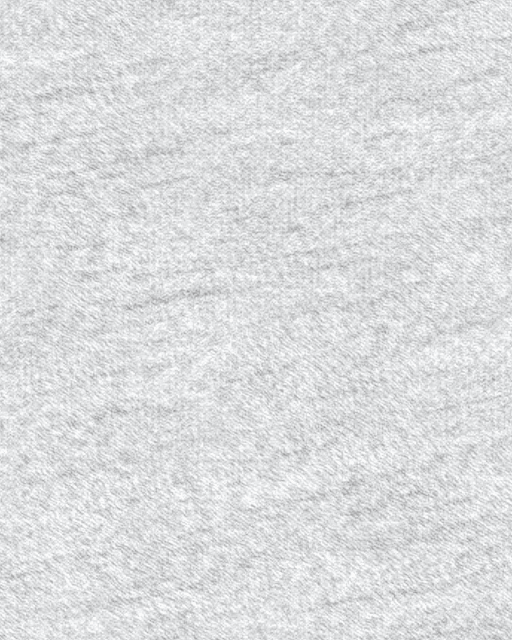
A WebGL 1 fragment shader for this texture:

```glsl
precision highp float;
uniform vec2 u_resolution;

float hash(vec2 p) {
  return fract(sin(dot(p, vec2(127.1, 311.7))) * 43758.5453);
}

float noise(vec2 p) {
  vec2 cell = floor(p);
  vec2 f = fract(p);
  f = f * f * (3.0 - 2.0 * f);
  return mix(mix(hash(cell), hash(cell + vec2(1.0, 0.0)), f.x),
             mix(hash(cell + vec2(0.0, 1.0)), hash(cell + 1.0), f.x), f.y);
}

// Coordinates along and across a direction at the given angle
vec2 turn(vec2 p, float angle) {
  float c = cos(angle), s = sin(angle);
  return vec2(c * p.x + s * p.y, c * p.y - s * p.x);
}

// Heathered yarn: faint long bands, and thinner dark and pale slubs
float heather(vec2 p) {
  vec2 q = turn(p, 0.21);
  q.y += 0.006 * (noise(p * 9.0) - 0.5);
  float bands = noise(q * vec2(3.5, 24.0) + 7.0) - 0.5;
  float streaks = noise(q * vec2(11.0, 80.0) + 31.0) - 0.5;
  float dark = smoothstep(0.6, 0.95, noise(q * vec2(12.0, 110.0) + 53.0));
  float pale = smoothstep(0.65, 0.95, noise(q * vec2(16.0, 70.0) + 89.0));
  float cloud = noise(p * 3.5 + 17.0) - 0.5;
  return 0.028 * bands + 0.042 * streaks - 0.055 * dark + 0.028 * pale + 0.012 * cloud;
}

// Knit: short slanted stitches, folding into narrow herringbone in patches
float knit(vec2 p) {
  vec2 bent = p + 0.004 * vec2(noise(p * 30.0), noise(p * 30.0 + 40.0));
  vec2 slant = turn(bent, -0.6);
  float wale = floor(slant.x * 85.0);
  float jitter = 0.45 * hash(vec2(wale, 5.0)) + 0.9 * noise(p * 85.0);
  float rows = sin(6.2832 * (slant.y * 180.0 + jitter));
  float stitches = noise(slant * vec2(125.0, 260.0)) - 0.5;

  float fold = abs(fract(bent.x * 85.0) - 0.5);
  float chevron = sin(6.2832 * (bent.y * 150.0 + 1.3 * fold + 0.8 * noise(p * 70.0)));
  float ribs = cos(6.2832 * bent.x * 85.0);
  float tufts = noise(turn(bent, 0.6) * vec2(130.0, 260.0) + 23.0) - 0.5;

  float upright = smoothstep(0.4, 0.75, noise(p * vec2(7.0, 5.0) + 3.0) + 0.22 - 0.5 * p.x);
  float slanted = 0.034 * rows + 0.15 * stitches;
  float folded = 0.03 * chevron + 0.012 * ribs + 0.1 * stitches + 0.1 * tufts;
  return mix(slanted, folded, 0.8 * upright);
}

void main() {
  vec2 p = gl_FragCoord.xy / u_resolution.y;
  float fuzz = noise(p * 430.0 + 11.0) - 0.5;
  float shade = heather(p) + knit(p) + 0.15 * fuzz;

  // Gaps between stitches sink deeper than the yarn rises
  float light = 0.873 + shade - 1.6 * shade * shade * step(shade, 0.0);

  // Cool grey, with a faint lilac cast in the shaded yarn
  vec3 tint = vec3(-0.005, 0.0, 0.005);
  tint.r += 0.003 * smoothstep(0.8, 0.7, light);
  gl_FragColor = vec4(clamp(light + tint, 0.0, 0.985), 1.0);
}
```
